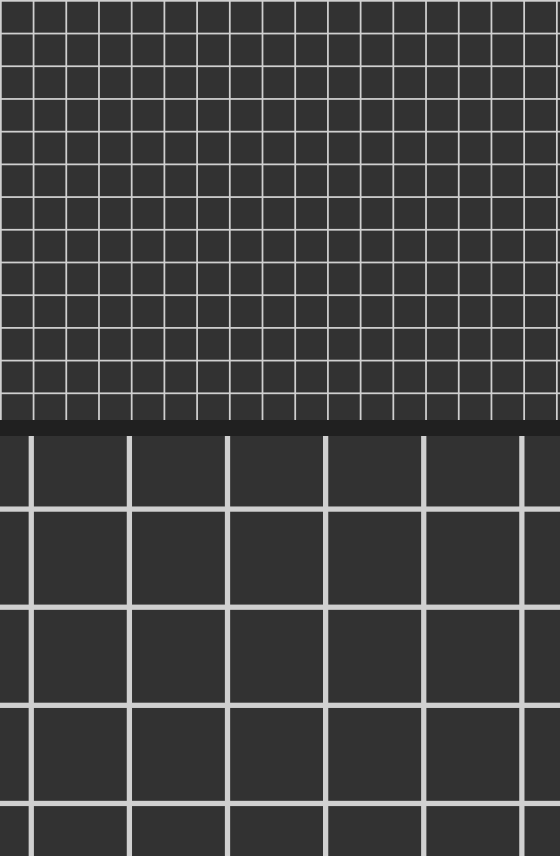
Top, the full canvas; bottom, a detail of the centre.
Write a WebGL 1 fragment shader that draws this pattern.

```glsl
precision highp float;

// A plain square grid of thin pale lines on a charcoal ground.
// Cells repeat from the top left corner; each line's exact pixel coverage
// gives smooth edges, and the two line directions merge as a union.

uniform vec2 u_resolution;

// Lengths are fractions of the canvas height.
const float CELL_SIZE = 0.07787;
const float LINE_WIDTH = 0.00417;
const vec2 GRID_ORIGIN = vec2(0.00205, 0.00200); // first line centres, from top left

const vec3 GROUND_COLOR = vec3(0.198);
const vec3 LINE_COLOR = vec3(0.815);

// Distance to the nearest grid line along each axis.
vec2 lineDistance(vec2 p) {
  vec2 cell = fract((p - GRID_ORIGIN) / CELL_SIZE + 0.5) - 0.5;
  return abs(cell) * CELL_SIZE;
}

// Share of a pixel covered by a line at the given distances.
vec2 lineCoverage(vec2 dist, float pixel) {
  vec2 nearEdge = max(dist - 0.5 * pixel, vec2(-0.5 * LINE_WIDTH));
  vec2 farEdge = min(dist + 0.5 * pixel, vec2(0.5 * LINE_WIDTH));
  return clamp((farEdge - nearEdge) / pixel, 0.0, 1.0);
}

void main() {
  float pixel = 1.0 / u_resolution.y;
  vec2 p = vec2(gl_FragCoord.x, u_resolution.y - gl_FragCoord.y) * pixel;

  // Union of vertical and horizontal lines
  vec2 cover = lineCoverage(lineDistance(p), pixel);
  float grid = 1.0 - (1.0 - cover.x) * (1.0 - cover.y);

  gl_FragColor = vec4(mix(GROUND_COLOR, LINE_COLOR, grid), 1.0);
}
```
